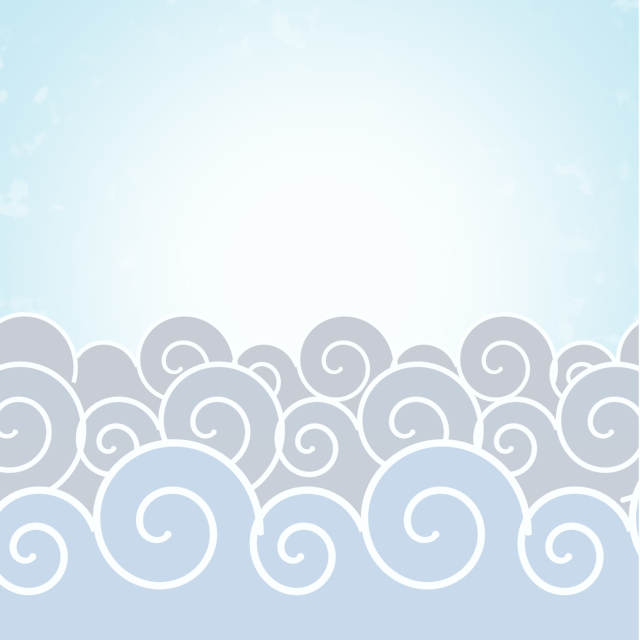
Reproduce this background procedurally as a WebGL 2 fragment shader.

```glsl
#version 300 es
precision highp float;

uniform vec2 u_resolution;
out vec4 fragColor;

const float HALF_PI = 1.5707963;
const float GROWTH = 0.45;      // spiral growth per quarter turn
const float CURL_START = -1.2;  // inner tip, in quarter turns
const vec3 FOAM = vec3(0.985, 0.995, 0.995);

float hash(vec2 cell) {
  vec3 h = fract(vec3(cell.xyx) * 0.1031);
  h += dot(h, h.yzx + 33.33);
  return fract((h.x + h.y) * h.z);
}

float valueNoise(vec2 p) {
  vec2 cell = floor(p);
  vec2 f = fract(p);
  f = f * f * (3.0 - 2.0 * f);
  float low = mix(hash(cell), hash(cell + vec2(1.0, 0.0)), f.x);
  float high = mix(hash(cell + vec2(0.0, 1.0)), hash(cell + 1.0), f.x);
  return mix(low, high, f.y);
}

float fbm(vec2 p) {
  float sum = 0.0;
  float weight = 0.5;
  for (int i = 0; i < 4; i++) {
    sum += weight * valueNoise(p);
    p = mat2(1.6, 1.2, -1.2, 1.6) * p + 7.3;
    weight *= 0.5;
  }
  return sum;
}

// Spiral measured clockwise in quarter turns from the left
float spiralRadius(float turn) {
  return 1.0 + GROWTH * turn - 0.15 * smoothstep(0.0, 1.0, -turn);
}

vec2 spiralCenter(float turn, vec2 drift) {
  return drift * smoothstep(2.5, 4.5, turn);
}

vec2 spiralPoint(float turn, vec2 drift) {
  vec2 direction = vec2(-cos(turn * HALF_PI), sin(turn * HALF_PI));
  return spiralCenter(turn, drift) + spiralRadius(turn) * direction;
}

float ringDistance(vec2 p, float turn, vec2 drift) {
  return length(p - spiralCenter(turn, drift)) - spiralRadius(turn);
}

// x: signed distance to the crest body, y: distance to the curl line
vec2 curlWave(vec2 p, float size, vec2 drift, float first, float last) {
  p /= size;
  float quarter = mod(atan(p.y, -p.x) / HALF_PI, 4.0);
  float line = min(length(p - spiralPoint(first, drift)),
                   length(p - spiralPoint(last, drift)));
  for (int i = -1; i <= 1; i++) {
    float turn = quarter + 4.0 * float(i);
    if (turn >= first && turn <= last)
      line = min(line, abs(ringDistance(p, turn, drift)));
  }
  return size * vec2(ringDistance(p, quarter + 4.0, drift), line);
}

// Row of alternating large and small waves over a flooded base
vec3 waveRow(vec3 color, vec2 p, vec2 origin, float period, vec3 fill,
             float tail, float curlsFrom) {
  vec2 q = (p - origin) / period;
  vec2 large = vec2(q.x - round(q.x), q.y);
  vec2 small = q - vec2(0.4982, -0.0918);
  small.x -= round(small.x);
  float largeFirst = p.x - large.x * period < curlsFrom ? 4.5 : CURL_START;
  float smallFirst = p.x - small.x * period < curlsFrom ? 4.5 : CURL_START;

  vec2 a = curlWave(large, 0.0933, vec2(0.08, 0.10), largeFirst, tail);
  vec2 b = curlWave(small, 0.0644, vec2(0.22, 0.29), smallFirst, 5.8);
  float body = min(q.y, min(a.x, b.x));
  float line = min(a.y, b.y) - 0.0138;
  float soft = 0.8 / (u_resolution.y * period);
  color = mix(color, fill, 1.0 - smoothstep(-soft, soft, body));
  return mix(color, FOAM, 1.0 - smoothstep(-soft, soft, line));
}

vec3 skyColor(vec2 p) {
  float reach = length(p - vec2(0.5, 0.57));
  vec3 color = mix(vec3(0.975, 0.993, 0.996), vec3(0.77, 0.91, 0.95),
                   smoothstep(0.14, 0.71, reach));
  // Faint worn flecks
  float patches = smoothstep(0.42, 0.65, fbm(p * 7.0 + 3.0));
  float flecks = smoothstep(0.52, 0.68, fbm(p * 34.0));
  return mix(color, FOAM, 0.38 * patches * flecks);
}

void main() {
  vec2 p = gl_FragCoord.xy / u_resolution;
  vec3 backFill = vec3(0.78, 0.80, 0.835);
  vec3 middleFill = mix(vec3(0.785, 0.81, 0.845), vec3(0.775, 0.815, 0.86),
                        smoothstep(0.22, 0.43, p.y));
  vec3 frontFill = vec3(0.78, 0.85, 0.918);

  vec3 color = skyColor(p);
  color = waveRow(color, p, vec2(0.530, 0.4303), 0.25, backFill, 6.2, 0.2);
  color = waveRow(color, p, vec2(0.3314, 0.3333), 0.3105, middleFill, 6.9, -1.0);
  color = waveRow(color, p, vec2(0.2585, 0.1764), 0.4186, frontFill, 6.05, -1.0);

  // Thin pale right border
  color = mix(color, FOAM, smoothstep(0.997, 0.999, p.x));
  fragColor = vec4(color, 1.0);
}
```
